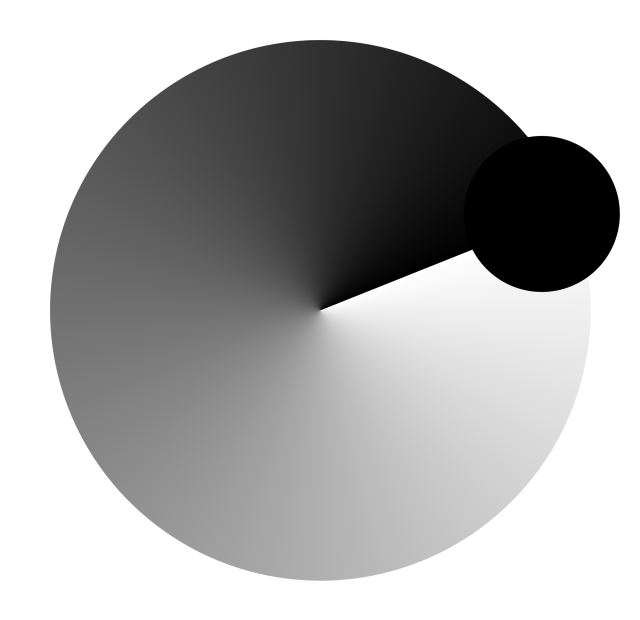
Reproduce this background procedurally as a Shadertoy shader.

```glsl
// A large disc shaded by a conic sweep from black to white, with a small
// black disc over the seam, on a white ground.
// Shade comes from the polar angle; circle and seam distances smooth the edges.

const vec2  DISC_CENTER  = vec2(0.0006, -0.0006); // offset from canvas centre, in heights
const float DISC_RADIUS  = 0.436;
const vec2  KNOB_OFFSET  = vec2(0.3572, 0.1555);  // from the disc centre
const float KNOB_RADIUS  = 0.1258;
const float SEAM_ANGLE   = 0.380;                 // radians, where black meets white
const vec3  GROUND_COLOR = vec3(1.0);
const vec3  SWEEP_START  = vec3(0.0);
const vec3  SWEEP_END    = vec3(1.0);
const vec3  KNOB_COLOR   = vec3(0.0);
const float TAU          = 6.2831853;

// Coverage of a circle, smoothed over about one pixel
float circleMask(vec2 p, float radius, float pixel) {
    return 1.0 - smoothstep(-0.7 * pixel, 0.7 * pixel, length(p) - radius);
}

// Counterclockwise sweep from 0 to 1, with a smoothed jump at the seam
float conicSweep(vec2 p, float pixel) {
    vec2 seam = vec2(cos(SEAM_ANGLE), sin(SEAM_ANGLE));
    float along = dot(p, seam);
    float side = seam.x * p.y - seam.y * p.x;
    float angle = (along == 0.0 && side == 0.0) ? 0.0 : atan(side, along);
    float sweep = fract(angle / TAU);
    float halfWidth = 0.7 * pixel;
    if (along > 0.0 && abs(side) < halfWidth) {
        sweep = 1.0 - smoothstep(-halfWidth, halfWidth, side);
    }
    return sweep;
}

void mainImage(out vec4 fragColor, in vec2 fragCoord) {
    float pixel = 1.0 / iResolution.y;
    vec2 p = (fragCoord - 0.5 * iResolution.xy) * pixel - DISC_CENTER;

    // Conic disc
    vec3 sweepColor = mix(SWEEP_START, SWEEP_END, conicSweep(p, pixel));
    vec3 color = mix(GROUND_COLOR, sweepColor, circleMask(p, DISC_RADIUS, pixel));

    // Small disc on top
    color = mix(color, KNOB_COLOR, circleMask(p - KNOB_OFFSET, KNOB_RADIUS, pixel));

    fragColor = vec4(color, 1.0);
}
```
